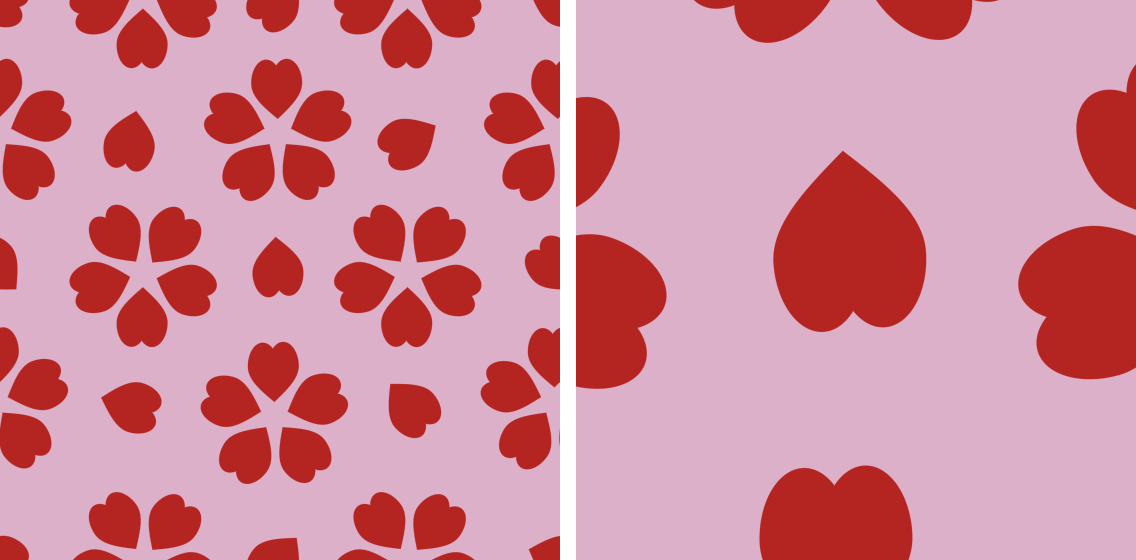
Left: the whole. Right: its middle third, enlarged.
Write a three.js fragment shader that draws this pattern.

```glsl
// Five-petalled blossoms alternating with loose heart-shaped petals on pink.
varying vec2 vUv;

const float CELLS = 4.0;
const float PETAL_LENGTH = 0.427;
const float PETAL_HALF_WIDTH = 0.182;
const float WIDEST_AT = 0.255;
const vec2 LOBE_RADII = vec2(0.109, 0.172);
const float PETAL_ORBIT = 0.313;
const float HALF_PI = 1.5707963;
const vec3 PINK = vec3(0.868, 0.692, 0.79);
const vec3 RED = vec3(0.706, 0.145, 0.128);

vec2 direction(float angle) {
  return vec2(cos(angle), sin(angle));
}

float pick(vec4 values, float index) {
  return dot(values, vec4(equal(vec4(index), vec4(0.0, 1.0, 2.0, 3.0))));
}

float ellipseDistance(vec2 p, vec2 radii) {
  vec2 scaled = p / radii;
  return (dot(scaled, scaled) - 1.0) / max(2.0 * length(scaled / radii), 0.001);
}

// Petal centred on the origin, its tip pointing along tipDir.
float petalDistance(vec2 p, vec2 tipDir) {
  float fromTip = 0.5 * PETAL_LENGTH - dot(p, tipDir);
  float across = dot(p, vec2(tipDir.y, -tipDir.x));
  // Slightly lopsided lobes
  fromTip += 0.04 * across;
  float side = abs(across - 0.03 * fromTip);
  if (fromTip > WIDEST_AT) {
    float lobeOffset = PETAL_HALF_WIDTH - LOBE_RADII.x;
    return ellipseDistance(vec2(side - lobeOffset, fromTip - WIDEST_AT), LOBE_RADII);
  }
  float phase = HALF_PI * max(fromTip / WIDEST_AT, -1.0);
  float slope = cos(phase) * HALF_PI * PETAL_HALF_WIDTH / WIDEST_AT;
  return (side - PETAL_HALF_WIDTH * sin(phase)) / sqrt(1.0 + slope * slope);
}

// Five petals with their tips toward the centre, folded into one sector.
float flowerDistance(vec2 p, float turn) {
  float sector = radians(72.0);
  float angle = atan(p.y, p.x) - turn;
  float folded = mod(angle + 0.5 * sector, sector) - 0.5 * sector;
  vec2 q = length(p) * direction(folded);
  return petalDistance(q - vec2(PETAL_ORBIT, 0.0), vec2(-1.0, 0.0));
}

// Flower rows are a little uneven; even rows crowd toward the middle.
vec2 flowerCenter(float column, float row, float oddRow) {
  float evenX = 1.971 + 0.945 * (column - 2.0);
  float oddX = column - 0.052 + 0.012 * row;
  float y = -0.005 + 1.042 * row - 0.0078 * row * row;
  float outerLift = 0.104 * float(row == 1.0 && abs(column - 2.0) > 1.0);
  return vec2(mix(evenX, oddX, oddRow), y + outerLift);
}

vec2 loosePetalCenter(float column, float row, float oddRow) {
  float lift = 0.047 + 0.067 * cos(HALF_PI * (row - 1.5));
  return vec2(column - 0.024 - 0.051 * oddRow, row + lift);
}

// Tip angle of each loose petal, by row, for the two column pairs.
float loosePetalAngle(float column, float row) {
  vec4 leftTurns = vec4(159.0, 162.0, -49.0, 77.0);
  vec4 rightTurns = vec4(48.0, 130.0, 92.0, 29.0);
  float wrappedRow = mod(row, 4.0);
  float isRight = step(2.0, mod(column, 4.0));
  return radians(mix(pick(leftTurns, wrappedRow), pick(rightTurns, wrappedRow), isRight));
}

float patternDistance(vec2 p) {
  float nearest = 10.0;
  for (int j = 0; j <= 4; j++) {
    for (int i = 0; i <= 4; i++) {
      float column = float(i);
      float row = float(j);
      float oddRow = mod(row, 2.0);
      float d;
      if (mod(column + row, 2.0) > 0.5) {
        float turn = radians(mix(51.0, 18.0, oddRow));
        d = flowerDistance(p - flowerCenter(column, row, oddRow), turn);
      } else {
        vec2 tipDir = direction(loosePetalAngle(column, row));
        d = petalDistance(p - loosePetalCenter(column, row, oddRow), tipDir);
      }
      nearest = min(nearest, d);
    }
  }
  return nearest;
}

void main() {
  vec2 p = vUv * CELLS;
  float soft = 0.75 * max(fwidth(p.x), fwidth(p.y));
  float ink = 1.0 - smoothstep(-soft, soft, patternDistance(p));
  gl_FragColor = vec4(mix(PINK, RED, ink), 1.0);
}
```
